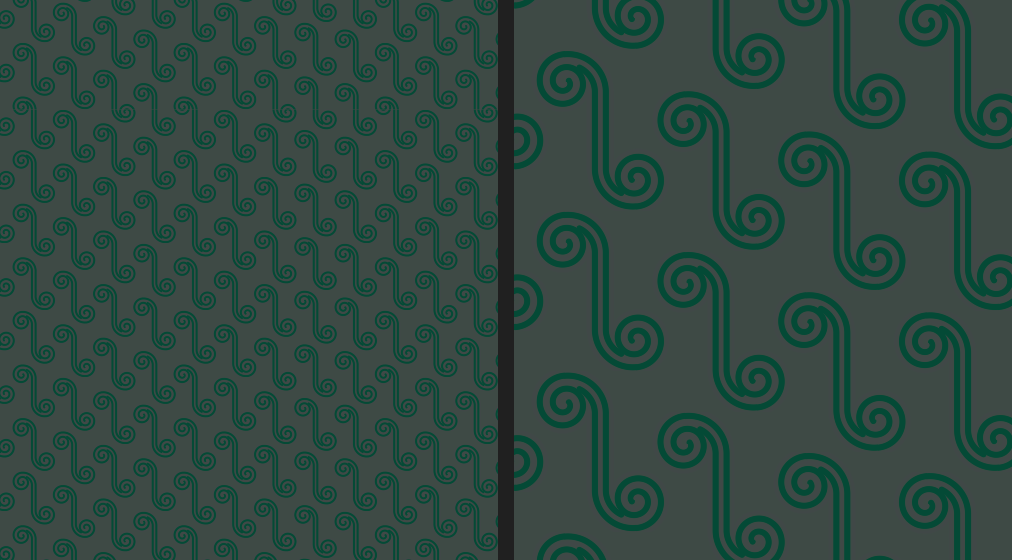
Left: the whole. Right: its middle third, enlarged.
This pattern is drawn by a WebGL 2 fragment shader. Its source:

```glsl
#version 300 es
precision highp float;
// Staggered columns of double-stemmed S scrolls, green on dark grey.

#define SHEET_HEIGHT 1152.0  // canvas height in motif units
#define COLUMN_PITCH 82.8
#define ROW_PITCH 110.25
#define FIRST_CENTRE vec2(69.5, 142.6)  // from the top left
#define HALF_STROKE 2.1
#define STEM_OFFSET 3.75
#define SPIRAL_START 19.25
#define SPIRAL_PITCH 9.0
#define SPIRAL_TURNS 1.8
#define SEAM_Y 225.0

uniform vec2 u_resolution;
out vec4 outColor;

const float TAU = 6.2831853;
const vec3 GROUND = vec3(0.243, 0.29, 0.272);
const vec3 HALO = vec3(0.252, 0.282, 0.278);
const vec3 INK = vec3(0.015, 0.29, 0.21);

// Point on the curl; turns run anticlockwise from the top, winding inward.
vec2 spiralPoint(float turn) {
    float angle = turn * TAU;
    return (SPIRAL_START - SPIRAL_PITCH * turn) * vec2(-sin(angle), cos(angle));
}

float spiralDistance(vec2 p) {
    float turn = fract(atan(-p.x, p.y) / TAU);
    float d = 1e3;
    for (int k = 0; k < 2; k++) {
        float t = min(turn + float(k), SPIRAL_TURNS);
        d = min(d, length(p - spiralPoint(t)));
    }
    return d;
}

// Arc about the origin from angle 0 to endAngle, with round ends.
float arcDistance(vec2 p, float radius, float endAngle) {
    float angle = clamp(atan(p.y, p.x), 0.0, endAngle);
    return length(p - radius * vec2(cos(angle), sin(angle)));
}

// Distance to the centre lines of one scroll; its halves are half-turn copies.
float scrollDistance(vec2 p) {
    if (p.y < 0.0) p = -p;
    vec2 bend = vec2(-22.25, 26.25);
    vec2 stem = vec2(abs(p.x) - STEM_OFFSET, max(p.y - bend.y, 0.0));
    float d = length(stem);
    d = min(d, arcDistance(p - bend, STEM_OFFSET - bend.x, 1.66));
    d = min(d, arcDistance(p - bend, -STEM_OFFSET - bend.x, 1.13));
    return min(d, spiralDistance(p - vec2(-24.5, 33.0)));
}

void main() {
    float pixel = SHEET_HEIGHT / u_resolution.y;
    vec2 sheet = gl_FragCoord.xy * pixel;
    sheet.y = SHEET_HEIGHT - sheet.y;
    vec2 p = sheet - FIRST_CENTRE;

    // Neighbouring columns overlap, so take the nearest of three.
    float nearestColumn = round(p.x / COLUMN_PITCH);
    float d = 1e3;
    for (int i = -1; i <= 1; i++) {
        float column = nearestColumn + float(i);
        // Quarter-drop per column, with one join of two half steps.
        float drop = 0.25 * (column - clamp((column - 6.0) * 0.5, 0.0, 1.0));
        float row = p.y / ROW_PITCH - drop;
        vec2 local = vec2(p.x - column * COLUMN_PITCH,
                          -(row - round(row)) * ROW_PITCH);
        d = min(d, scrollDistance(local));
    }
    d -= HALF_STROKE;

    // Smooth ink with a slight tint beside it and a faint worn seam.
    float ink = 1.0 - smoothstep(-0.6 * pixel, 0.6 * pixel, d);
    float halo = smoothstep(0.5, 1.8, d) * (1.0 - smoothstep(2.6, 4.2, d));
    float seam = 1.0 - smoothstep(0.3, 1.6, abs(sheet.y - SEAM_Y));
    vec3 color = mix(GROUND, HALO, halo);
    color = mix(color, INK, ink * (1.0 - 0.45 * seam));
    outColor = vec4(color, 1.0);
}
```
